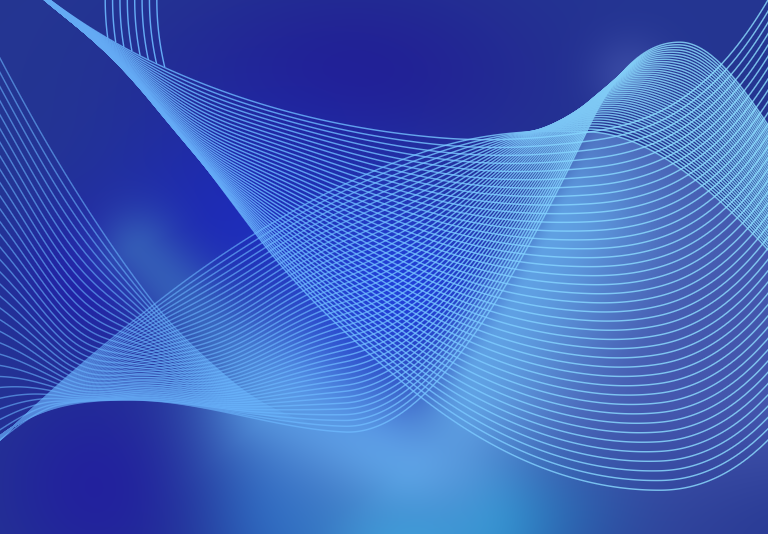
Give the GLSL for this background, as a WebGL 2 fragment shader.

```glsl
#version 300 es
precision highp float;

uniform vec2 u_resolution;
out vec4 outColor;

// Palette
const vec3 NAVY = vec3(0.14, 0.21, 0.57);
const vec3 INDIGO = vec3(0.13, 0.12, 0.58);
const vec3 COBALT = vec3(0.11, 0.16, 0.72);
const vec3 ROYAL = vec3(0.13, 0.25, 0.86);
const vec3 OCEAN = vec3(0.17, 0.38, 0.68);
const vec3 TEAL = vec3(0.15, 0.54, 0.78);
const vec3 CYAN = vec3(0.25, 0.63, 0.86);
const vec3 SKY = vec3(0.39, 0.66, 0.91);
const vec3 VIOLET = vec3(0.27, 0.34, 0.68);
const vec3 LINE_BLUE = vec3(0.42, 0.72, 1.0);
const vec3 LINE_ICE = vec3(0.55, 0.87, 1.0);

// Line style
const float HALF_WIDTH = 0.00135;
const float LINE_ALPHA = 0.9;
const int SHEET_LINES = 40;
const int WAVE_LINES = 42;
const int VEIL_LINES = 32;
const int FAN_LINES = 8;

// Border curves of each ribbon; every node is (x, y, slope)
const vec3 SHEET_TOP[6] = vec3[6](
    vec3(0.065, 1.0, -1.08), vec3(0.215, 0.873, -0.65), vec3(0.391, 0.785, -0.36),
    vec3(0.573, 0.742, -0.12), vec3(0.768, 0.753, 0.20), vec3(1.0, 1.0, 2.44));
const vec3 SHEET_LOW[6] = vec3[6](
    vec3(0.058, 1.0, -1.2), vec3(0.195, 0.822, -1.73), vec3(0.339, 0.551, -1.87),
    vec3(0.521, 0.288, -1.22), vec3(0.859, 0.082, 0.0), vec3(1.0, 0.176, 1.44));
const vec3 WAVE_TOP[6] = vec3[6](
    vec3(0.0, 0.176, 1.44), vec3(0.208, 0.438, 1.12), vec3(0.391, 0.612, 0.79),
    vec3(0.573, 0.725, 0.43), vec3(0.768, 0.753, -0.07), vec3(1.0, 0.532, -1.58));
const vec3 WAVE_LOW[6] = vec3[6](
    vec3(0.0, 0.184, 1.08), vec3(0.169, 0.251, 0.0), vec3(0.449, 0.191, -0.07),
    vec3(0.768, 0.766, 3.0), vec3(0.885, 0.921, 0.0), vec3(1.0, 0.766, -2.16));
const vec3 VEIL_TOP[6] = vec3[6](
    vec3(0.0, 0.891, -2.73), vec3(0.078, 0.691, -2.37), vec3(0.195, 0.442, -1.87),
    vec3(0.30, 0.288, -1.22), vec3(0.449, 0.191, -0.29), vec3(0.52, 0.19, 0.0));
const vec3 VEIL_LOW[6] = vec3[6](
    vec3(0.0, 0.176, 1.15), vec3(0.078, 0.242, 0.3), vec3(0.169, 0.251, 0.0),
    vec3(0.326, 0.228, -0.19), vec3(0.449, 0.191, -0.14), vec3(0.52, 0.19, 0.0));

// Two bends of the middle lines: columns of (center x, width, height)
const mat2x3 SHEET_BEND = mat2x3(vec3(0.25, 0.10, -0.045), vec3(0, 1, 0));
const mat2x3 WAVE_BEND = mat2x3(vec3(0.72, 0.12, 0.06), vec3(0.28, 0.11, -0.06));
const mat2x3 VEIL_BEND = mat2x3(vec3(0.095, 0.09, -0.095), vec3(0, 1, 0));

// Cubic Hermite curve through the nodes, straight before the first
float curve(vec3 nodes[6], float x) {
    int i = 0;
    for (int j = 1; j < 5; j++) if (x > nodes[j].x) i = j;
    vec3 a = nodes[i], b = nodes[i + 1];
    float w = b.x - a.x, t = (x - a.x) / w;
    if (t < 0.0) return a.y + a.z * (x - a.x);
    float s = t * t * (3.0 - 2.0 * t), r = 1.0 - t;
    return mix(a.y, b.y, s) + w * t * r * (a.z * r - b.z * t);
}

float stroke(float dist) {
    return clamp((HALF_WIDTH - abs(dist)) * u_resolution.y + 0.5, 0.0, 1.0);
}

float hump(vec3 bend, float x) {
    float q = (x - bend.x) / bend.y;
    return bend.z * exp(-q * q);
}

vec3 profile(vec3 top[6], vec3 low[6], mat2x3 bend, float x) {
    return vec3(curve(top, x), curve(low, x), hump(bend[0], x) + hump(bend[1], x));
}

// Coverage of lines blended between two border curves
float ribbon(vec2 uv, vec3 top[6], vec3 low[6], mat2x3 bend, int count) {
    const float STEP = 0.001;
    vec3 here = profile(top, low, bend, uv.x);
    vec3 slope = (profile(top, low, bend, uv.x + STEP) - here) / STEP;
    slope *= u_resolution.y / u_resolution.x;
    float gap = 1.0;
    for (int i = 0; i < count; i++) {
        float k = float(i) / float(count - 1);
        vec3 weight = vec3(1.0 - k, k, 4.0 * k * (1.0 - k));
        float m = dot(weight, slope);
        gap *= 1.0 - LINE_ALPHA * stroke((uv.y - dot(weight, here)) / sqrt(1.0 + m * m));
    }
    return 1.0 - gap;
}

// Short steep lines dropping onto the sheet
float fan(vec2 uv) {
    float drop = (1.0 - uv.y) / 0.13, cover = 0.0;
    for (int i = 0; i < FAN_LINES; i++) {
        float x = 0.137 + 0.0096 * float(i) + 0.011 * drop * drop;
        cover = max(cover, stroke((uv.x - x) * u_resolution.x / u_resolution.y));
    }
    return cover * step(curve(SHEET_TOP, uv.x), uv.y);
}

vec3 glow(vec3 base, vec2 offset, vec2 radius, vec3 tint, float strength) {
    vec2 q = offset / radius;
    return mix(base, tint, strength * exp(-dot(q, q)));
}

vec2 fromSegment(vec2 p, vec2 a, vec2 b) {
    vec2 d = b - a;
    return p - a - d * clamp(dot(p - a, d) / dot(d, d), 0.0, 1.0);
}

vec3 background(vec2 uv) {
    vec3 c = NAVY;
    c = glow(c, uv - vec2(0.46, 0.86), vec2(0.24, 0.19), INDIGO, 0.95);
    c = glow(c, uv - vec2(0.31, 0.58), vec2(0.18, 0.22), COBALT, 0.9);
    c = glow(c, uv - vec2(0.12, 0.48), vec2(0.10, 0.13), INDIGO + vec3(0, 0, 0.08), 0.9);
    c = glow(c, uv - vec2(0.13, 0.09), vec2(0.14, 0.20), INDIGO + vec3(0, 0, 0.04), 0.9);
    c = glow(c, fromSegment(uv, vec2(0.18, 0.53), vec2(0.35, 0.28)), vec2(0.055, 0.08), OCEAN + 0.06, 0.7);
    c = glow(c, uv - vec2(0.84, 0.04), vec2(0.20, 0.18), VIOLET - 0.05, 0.6);
    c = glow(c, uv - vec2(0.72, 0.06), vec2(0.11, 0.17), OCEAN, 0.9);
    c = glow(c, uv - vec2(0.36, 0.04), vec2(0.10, 0.22), OCEAN + vec3(0, 0.05, 0.1), 0.7);
    c = glow(c, uv - vec2(0.64, 0.05), vec2(0.08, 0.17), TEAL, 0.9);
    c = glow(c, fromSegment(uv, vec2(0.39, 0.26), vec2(0.53, 0.13)), vec2(0.115, 0.15), SKY, 0.97);
    c = glow(c, uv - vec2(0.53, -0.03), vec2(0.13, 0.11), CYAN, 0.9);
    c = glow(c, uv - vec2(0.52, 0.46), vec2(0.155, 0.19), ROYAL, 0.95);
    c = glow(c, uv - vec2(0.82, 0.86), vec2(0.05, 0.07), VIOLET, 0.6);

    // Lit panel below the right part of the wave
    float left = curve(WAVE_LOW, uv.x), right = curve(WAVE_TOP, uv.x);
    float inside = smoothstep(-0.15, 0.07, left - uv.y) * smoothstep(-0.003, 0.003, right - uv.y);
    inside *= smoothstep(0.50, 0.62, uv.x) * smoothstep(0.0, 0.26, uv.y);
    vec3 panel = glow(VIOLET, fromSegment(uv, vec2(0.56, 0.16), vec2(0.72, 0.58)),
                      vec2(0.14, 0.20), SKY, 0.97);
    return mix(c, panel, inside * 0.95);
}

void main() {
    vec2 uv = gl_FragCoord.xy / u_resolution;
    vec3 color = background(uv);
    vec3 ink = mix(LINE_BLUE, LINE_ICE, smoothstep(0.35, 0.9, uv.x));
    float veil = ribbon(uv, VEIL_TOP, VEIL_LOW, VEIL_BEND, VEIL_LINES);
    color = mix(color, LINE_BLUE, 0.65 * veil * smoothstep(0.43, 0.28, uv.x));
    float sheet = ribbon(uv, SHEET_TOP, SHEET_LOW, SHEET_BEND, SHEET_LINES);
    color = mix(color, ink, 0.9 * max(sheet, fan(uv)));
    float wave = ribbon(uv, WAVE_TOP, WAVE_LOW, WAVE_BEND, WAVE_LINES);
    color = mix(color, ink, wave * mix(0.65, 0.9, smoothstep(0.2, 0.6, uv.x)));
    outColor = vec4(color, 1.0);
}
```
